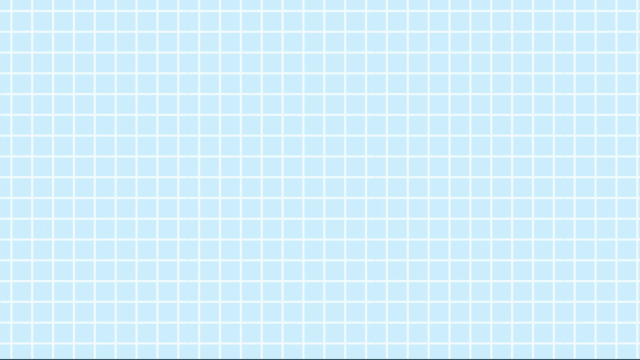
Write a WebGL 2 fragment shader that draws this pattern.

```glsl
#version 300 es
precision highp float;
// Pale blue graph paper: a square grid of soft white lines, with a dark strip at the foot.
// Each line is a blurred band around the nearest cell border; rows are nicked at a
// seam every nine columns, and gradient noise gives the paper and ink a faint mottle.

uniform vec2 u_resolution;
out vec4 outColor;

vec2 hashGradient(vec2 cell) {
    vec2 h = vec2(dot(cell, vec2(127.1, 311.7)), dot(cell, vec2(269.5, 183.3)));
    return fract(sin(h) * 43758.55) * 2.0 - 1.0;
}

float gradientNoise(vec2 p) {
    vec2 i = floor(p), f = fract(p);
    vec2 u = f * f * f * (f * (f * 6.0 - 15.0) + 10.0);
    vec2 e = vec2(0.0, 1.0);
    float low = mix(dot(hashGradient(i), f),
                    dot(hashGradient(i + e.yx), f - e.yx), u.x);
    float high = mix(dot(hashGradient(i + e.xy), f - e.xy),
                     dot(hashGradient(i + e.yy), f - e.yy), u.x);
    return mix(low, high, u.y);
}

void main() {
    // One unit is the canvas height
    vec2 p = gl_FragCoord.xy / u_resolution.y;
    float pixel = 1.0 / u_resolution.y;

    // Distance to the nearest vertical (x) and horizontal (y) line
    vec2 pitch = vec2(0.05796, 0.05771);
    vec2 grid = (p - vec2(0.0315, 0.0461)) / pitch;
    vec2 dist = abs(fract(grid + 0.5) - 0.5) * pitch;

    // Soft bands, never sharper than a pixel
    float blur = max(0.0022, 0.6 * pixel);
    vec2 line = 1.0 - smoothstep(0.003 - blur, 0.003 + blur, dist);

    // Small nicks in the horizontal lines at the seams
    float seam = abs(mod(grid.x - 8.46 + 4.5, 9.0) - 4.5) * pitch.x;
    line.y *= 1.0 - 0.4 * (1.0 - smoothstep(0.0, 0.004, seam));

    // Ink on paper
    float ink = 1.0 - (1.0 - line.x) * (1.0 - line.y);
    ink *= 0.96 + 0.08 * gradientNoise(p * 45.0);
    vec3 paper = vec3(0.80, 0.93, 0.99) + 0.006 * gradientNoise(p * 70.0 + 9.0);
    vec3 color = mix(paper, vec3(0.95, 0.985, 0.99), ink);

    // Dark strip along the bottom edge
    float strip = 1.0 - smoothstep(0.0032 - 0.5 * pixel, 0.0032 + 0.5 * pixel, p.y);
    color = mix(color, vec3(0.22, 0.33, 0.38), strip);

    outColor = vec4(color, 1.0);
}
```
